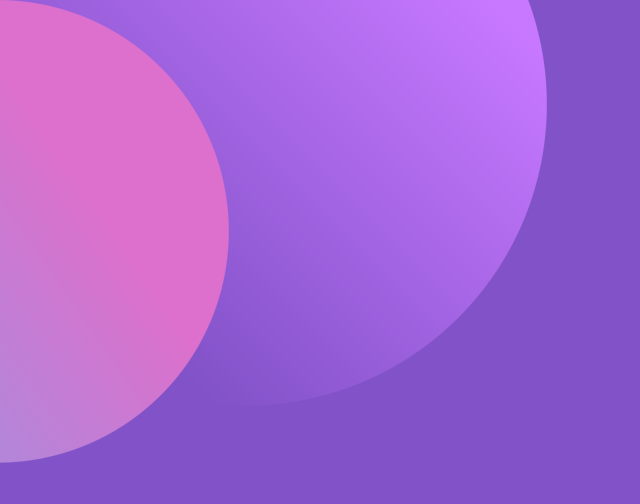
Give the GLSL for this background, as a WebGL 2 fragment shader.

```glsl
#version 300 es
precision highp float;
// Two large overlapping discs on a flat violet field. Each disc is a
// circle distance function filled with a linear gradient, composited
// back to front with edges smoothed over about one pixel.

uniform vec2 u_resolution;
out vec4 outColor;

const vec3 VIOLET = vec3(0.508, 0.322, 0.785);
const vec3 ORCHID = vec3(0.780, 0.470, 1.000);
const vec3 PINK   = vec3(0.862, 0.440, 0.800);
const vec3 LILAC  = vec3(0.710, 0.520, 0.850);

float circleDistance(vec2 p, vec2 center, float radius) {
    return length(p - center) - radius;
}

// Coverage of a shape from its signed distance
float coverage(float dist, float pixel) {
    return 1.0 - smoothstep(-0.75 * pixel, 0.75 * pixel, dist);
}

// Blend from one colour at start to another, span units along direction
vec3 linearGradient(vec2 p, vec2 start, vec2 direction, float span, vec3 from, vec3 to) {
    float t = dot(p - start, normalize(direction)) / span;
    return mix(from, to, clamp(t, 0.0, 1.0));
}

void main() {
    // Canvas height is one unit
    vec2 p = gl_FragCoord.xy / u_resolution.y;
    float pixel = 1.0 / u_resolution.y;
    vec3 color = VIOLET;

    // Rear disc, brightening toward the upper right
    vec2 rearCenter = vec2(0.487, 0.793);
    float rearRadius = 0.598;
    vec2 rearStart = rearCenter - 0.78 * rearRadius * normalize(vec2(1.0));
    vec3 rearFill = linearGradient(p, rearStart, vec2(1.0), 1.6 * rearRadius, VIOLET, ORCHID);
    color = mix(color, rearFill, coverage(circleDistance(p, rearCenter, rearRadius), pixel));

    // Front disc, solid pink fading to lilac at the lower left
    vec2 frontCenter = vec2(-0.005, 0.541);
    float frontRadius = 0.459;
    vec3 frontFill = linearGradient(p, vec2(0.214, 0.554), vec2(-0.82, -0.57), 0.412, PINK, LILAC);
    color = mix(color, frontFill, coverage(circleDistance(p, frontCenter, frontRadius), pixel));

    outColor = vec4(color, 1.0);
}
```
